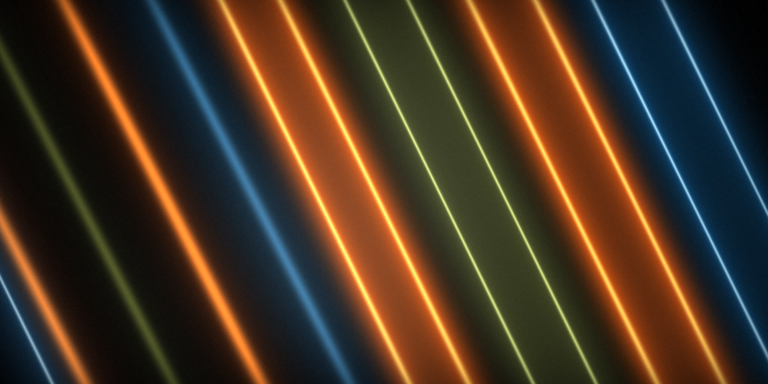
Give the GLSL for this background, as a Shadertoy shader.

```glsl
const int FIRST = -4;   // thin streak at the far left
const int LAST = 8;     // last sharp streak at the right

float hash(vec2 p) {
    return fract(sin(dot(p, vec2(12.9898, 78.233))) * 43758.5453);
}

float bell(float d, float width) {
    return exp(-d * d / (width * width));
}

// Three-way choice: 0 orange, 1 green, 2 blue
vec3 pick(int hue, vec3 orange, vec3 green, vec3 blue) {
    return hue == 0 ? orange : (hue == 1 ? green : blue);
}

// The hues cycle orange, green, orange, blue; sharp streaks come in pairs
int streakHue(int k) {
    int step4 = (k > 0 ? (k + 1) / 2 : k + 4) % 4;
    return step4 == 0 ? 2 : (step4 == 2 ? 1 : 0);
}

// Horizontal place of a streak at half height
float streakCentre(float k) {
    if (k > 0.5) {
        float flip = mod(k, 2.0) < 0.5 ? 1.0 : -1.0;
        return 0.651 + 0.1638 * k + 0.0023 * flip * (k - 3.5);
    }
    return 0.653 + 0.2297 * max(k, -3.0) + 0.073 * min(k + 3.0, 0.0);
}

// Narrow core, tight glow, and a halo that fills the inside of each pair
vec3 sharpStreak(float d, int hue, float inward, float soften, float pixel) {
    vec3 core = pick(hue, vec3(0.25, 0.52, 0.30), vec3(0.50, 0.52, 0.34), vec3(0.60, 0.56, 0.46));
    vec3 glow = pick(hue, vec3(0.58, 0.20, 0.01), vec3(0.15, 0.16, 0.06), vec3(0.05, 0.22, 0.36));
    vec3 halo = pick(hue, vec3(0.38, 0.16, 0.045), vec3(0.165, 0.18, 0.085), vec3(0.025, 0.15, 0.24));
    float coreWidth = (hue == 0 ? 0.0062 : 0.0037) * soften;
    float glowWidth = hue == 0 ? 0.021 : 0.011;
    float haloWidth = d * inward > 0.0 ? 0.092 : (hue == 0 ? 0.052 : 0.080);
    return core * bell(d, max(coreWidth, 0.8 * pixel))
         + glow * exp(-abs(d) / glowWidth)
         + halo * bell(d, haloWidth);
}

// Out-of-focus streak with a wide soft core
vec3 blurredStreak(float d, int hue) {
    vec3 core = pick(hue, vec3(0.72, 0.42, 0.15), vec3(0.24, 0.26, 0.11), vec3(0.14, 0.26, 0.34));
    vec3 glow = pick(hue, vec3(0.40, 0.15, 0.02), vec3(0.06, 0.07, 0.03), vec3(0.04, 0.08, 0.11));
    vec3 halo = pick(hue, vec3(0.06, 0.025, 0.01), vec3(0.03, 0.03, 0.015), vec3(0.02, 0.09, 0.14));
    return core * bell(d, hue == 0 ? 0.018 : 0.016)
         + glow * exp(-abs(d) / 0.030)
         + halo * bell(d, 0.11);
}

float vignette(vec2 uv) {
    vec2 edge = abs(2.0 * uv - 1.0);
    return (1.0 - 0.30 * pow(edge.x, 4.0)) * (1.0 - 0.32 * pow(edge.y, 5.0));
}

void mainImage(out vec4 fragColor, in vec2 fragCoord) {
    vec2 uv = fragCoord / iResolution.xy;
    vec2 p = vec2(2.0 * uv.x, uv.y);
    float pixel = 1.0 / iResolution.y;
    float fromMiddle = 2.0 * p.y - 1.0;
    float soften = 1.0 + 0.5 * fromMiddle * fromMiddle;

    // Near-black ground with a pale haze around the middle
    vec3 colour = vec3(0.012, 0.013, 0.016);
    colour += vec3(0.085, 0.085, 0.085) * bell(length(p - vec2(0.92, 0.43)), 0.42);

    // Slanted streaks
    for (int k = FIRST; k <= LAST; k++) {
        bool sharp = k > 0 || k < -3;
        float slant = sharp ? 0.491 : 0.517;
        float offset = p.x - streakCentre(float(k)) + slant * (p.y - 0.5);
        float d = offset / sqrt(1.0 + slant * slant);
        float inward = (k & 1) == 1 ? 1.0 : -1.0;
        int hue = streakHue(k);
        colour += sharp ? sharpStreak(d, hue, inward, soften, pixel) : blurredStreak(d, hue);
    }

    // Darkened borders and faint grain
    colour *= vignette(uv);
    colour += 0.012 * (hash(floor(p * 256.0)) - 0.5);
    fragColor = vec4(clamp(colour, 0.0, 1.0), 1.0);
}
```
